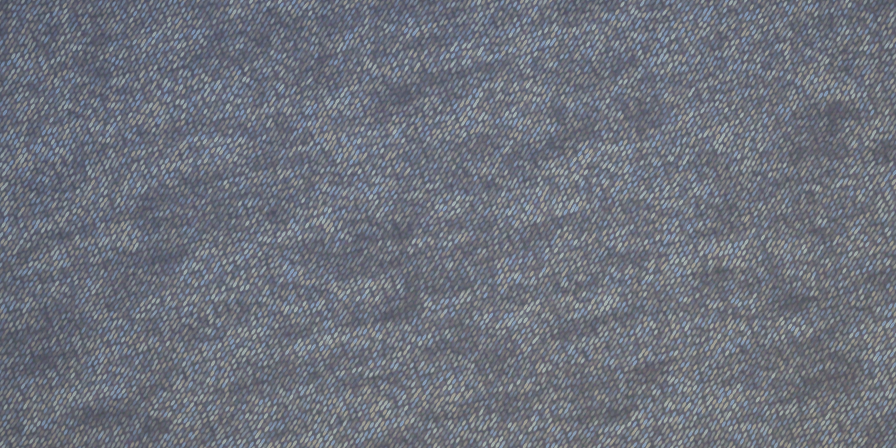
This texture is drawn by a Shadertoy shader. Its source:

```glsl
// Worn grey-blue denim: short pale twill stitches over a dark mottled ground.

const vec3 GROUND = vec3(0.357, 0.366, 0.417);
const vec3 PALE_STITCH = vec3(0.63, 0.685, 0.68);
const vec3 WARM_STITCH = vec3(0.615, 0.615, 0.58);
const vec3 BLUE_STITCH = vec3(0.52, 0.61, 0.715);
const vec3 COOL_CAST = vec3(-0.006, -0.004, 0.012);
const vec3 WARM_CAST = vec3(0.012, 0.002, -0.014);

const float TWILL_ANGLE = 1.0;                    // radians from horizontal
const vec2 STITCH_PITCH = vec2(0.0089, 0.0162);   // across, along; canvas heights
const vec2 STITCH_RADIUS = vec2(0.36, 0.46);      // in pitches
const vec2 STITCH_JITTER = vec2(0.2, 0.5);
const float STREAK_ANGLE = 0.22;
const vec2 STREAK_SIZE = vec2(0.16, 0.045);
const float STREAK_CONTRAST = 1.3;
const float GRAIN_SIZE = 0.0055;
const float GRAIN_CONTRAST = 0.09;
const vec2 LIGHT_CENTER = vec2(0.62, 0.45);
const float LIGHT_FALLOFF = 0.18;

vec3 hash3(vec2 cell) {
    vec3 h = fract(cell.xyx * vec3(0.1031, 0.1030, 0.0973));
    h += dot(h, h.yxz + 33.33);
    return fract((h.xxy + h.yzz) * h.zyx);
}

vec2 rotate(vec2 p, float angle) {
    float c = cos(angle), s = sin(angle);
    return vec2(c * p.x + s * p.y, c * p.y - s * p.x);
}

// Smooth cellular noise: random values blended by distance to jittered points.
vec3 cellNoise(vec2 p) {
    vec2 base = floor(p);
    vec4 sum = vec4(0.0);
    for (int j = -1; j <= 1; j++)
    for (int i = -1; i <= 1; i++) {
        vec2 cell = base + vec2(i, j);
        vec2 d = p - cell - hash3(cell).xy;
        sum += vec4(hash3(cell + 71.0), 1.0) * exp(-5.0 * dot(d, d));
    }
    return sum.rgb / sum.a;
}

vec3 stitchColor(float pick) {
    vec3 tint = mix(WARM_STITCH, PALE_STITCH, smoothstep(0.15, 0.45, pick));
    return mix(tint, BLUE_STITCH, smoothstep(0.55, 0.85, pick));
}

// Sums flat-topped dashes along the twill rows: rgb is weighted colour, a is cover.
vec4 stitches(vec2 p) {
    vec2 q = rotate(p, TWILL_ANGLE).yx / STITCH_PITCH;
    q.x += 0.2 * sin(p.x * 13.0 + sin(p.y * 11.0)) + 0.12 * sin(p.y * 31.0 + p.x * 9.0);
    vec2 base = floor(q);
    vec4 sum = vec4(0.0);
    for (int j = -2; j <= 1; j++)
    for (int i = -1; i <= 1; i++) {
        vec2 cell = base + vec2(i, j);
        vec3 rnd = hash3(cell + 300.0);
        vec2 center = cell + 0.5 + STITCH_JITTER * (rnd.xy - 0.5);
        center.y += fract(cell.x * 0.4);
        vec2 d = (q - center) / STITCH_RADIUS;
        float d2 = dot(d, d);
        float cover = mix(0.3, 1.07, rnd.z) * exp(-d2 * d2);
        sum += vec4(stitchColor(hash3(cell + 517.0).x), 1.0) * cover;
    }
    return sum;
}

void mainImage(out vec4 fragColor, in vec2 fragCoord) {
    vec2 uv = fragCoord / iResolution.xy;
    vec2 p = fragCoord / iResolution.y;

    // Wear: slanted streaks with smaller blotches, plus faint upright bands
    vec2 s = rotate(p, STREAK_ANGLE) / STREAK_SIZE + 40.0;
    float wear = 0.5 * cellNoise(s).x + 0.5 * cellNoise(s * vec2(2.6, 2.0) + 9.0).y - 0.5;
    wear += 0.25 * (cellNoise(p * vec2(38.0, 5.0) + 80.0).z - 0.5);

    // Ground cloth with fine coloured grain
    vec3 grain = cellNoise(p / GRAIN_SIZE + 20.0) - 0.5;
    vec3 color = GROUND * (1.0 + 0.16 * wear);
    color += GRAIN_CONTRAST * mix(vec3(grain.x), grain, 0.5);

    // Pale stitches, stronger where the cloth is worn
    vec4 weave = stitches(p);
    float cover = clamp(weave.a * (1.0 + STREAK_CONTRAST * wear), 0.0, 1.0);
    color = mix(color, weave.rgb / max(weave.a, 0.001), cover);

    // Uneven light and a cool-to-warm cast from upper left to lower right
    vec2 d = (uv - LIGHT_CENTER) * vec2(1.3, 0.9);
    color *= 1.04 - LIGHT_FALLOFF * dot(d, d);
    color += mix(COOL_CAST, WARM_CAST, smoothstep(0.0, 1.0, 0.5 * (uv.x + 1.0 - uv.y)));

    fragColor = vec4(color, 1.0);
}
```
